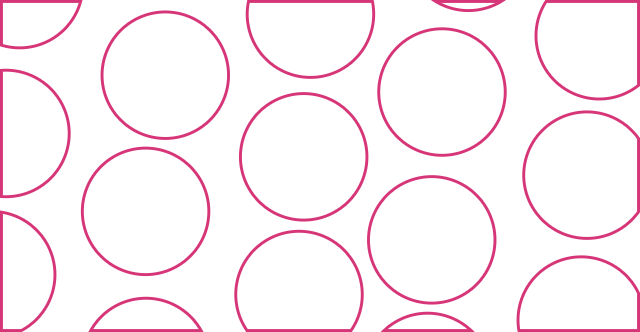
Write a Shadertoy shader that draws this pattern.

```glsl
// Outlined pink circles on white, scattered without touching.
// Centres sit on a skewed lattice with hashed jitter; each disc is cut by
// the canvas frame, and the outline follows the cut edge as well.

const vec3 PAPER = vec3(1.0);
const vec3 PINK = vec3(0.84, 0.21, 0.47);

// Lengths are in canvas heights, measured from the upper left
const float RADIUS = 0.1905;
const float HALF_STROKE = 0.0044;
const vec2 ORIGIN = vec2(0.112, -0.47);
const vec2 COLUMN_STEP = vec2(0.414, 0.250);
const vec2 ROW_STEP = vec2(-0.035, 0.431);
const vec2 JITTER = vec2(0.035, 0.016);

vec2 hash2(vec2 cell) {
    vec2 k = vec2(dot(cell, vec2(127.1, 311.7)), dot(cell, vec2(269.5, 183.3)));
    return fract(sin(k) * 43758.5453);
}

// Signed distance to the nearest scattered disc
float discField(vec2 p) {
    mat2 lattice = mat2(COLUMN_STEP, ROW_STEP);
    vec2 home = round(inverse(lattice) * (p - ORIGIN));
    float nearest = 10.0;
    for (int j = -1; j <= 1; j++) {
        for (int i = -1; i <= 1; i++) {
            vec2 cell = home + vec2(i, j);
            vec2 centre = ORIGIN + lattice * cell
                        + JITTER * (2.0 * hash2(cell) - 1.0);
            nearest = min(nearest, length(p - centre) - RADIUS);
        }
    }
    return nearest;
}

// Signed distance to the canvas frame, inset so its stroke stays visible
float frameField(vec2 p, vec2 size) {
    vec2 margin = min(p, size - p);
    return HALF_STROKE - min(margin.x, margin.y);
}

void mainImage(out vec4 fragColor, in vec2 fragCoord) {
    float pixel = 1.0 / iResolution.y;
    vec2 size = vec2(iResolution.x * pixel, 1.0);
    vec2 p = fragCoord * pixel;
    p.y = 1.0 - p.y;

    // Outline of the discs intersected with the frame
    float shape = max(discField(p), frameField(p, size));
    float edge = abs(shape) - HALF_STROKE;
    float ink = clamp(0.5 - edge / pixel, 0.0, 1.0);

    fragColor = vec4(mix(PAPER, PINK, ink), 1.0);
}
```
